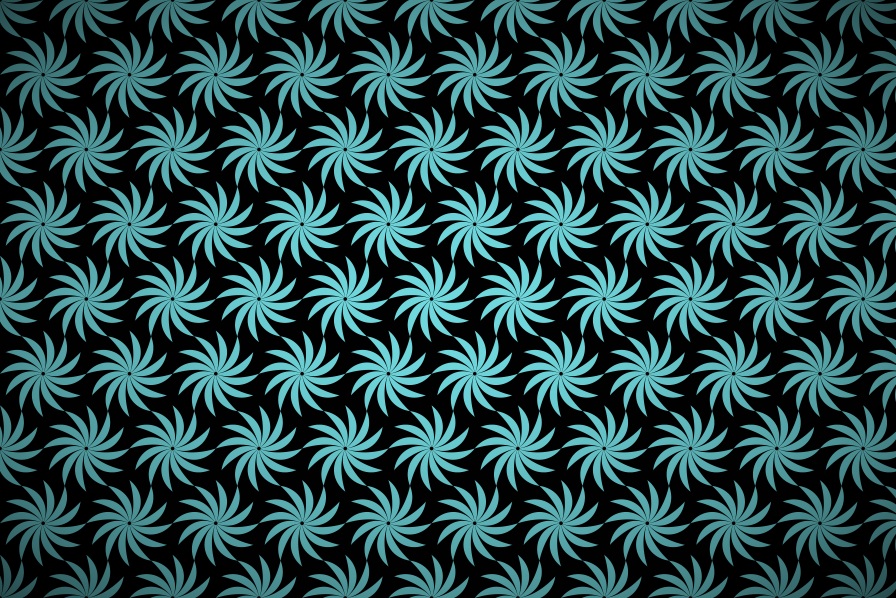
Write a Shadertoy shader that draws this pattern.

```glsl
// Hexagonal lattice of turquoise twelve-petal pinwheels on black, darkened toward the corners.
#define ROWS 8.0                            // pinwheel rows per canvas height
#define PETALS 12.0
#define TIP_RADIUS 0.5                      // in units of the pinwheel spacing
#define HUB_RADIUS 0.021
#define PETAL_FILL 0.92                     // share of a sector filled near the hub
#define PETAL_BEND 0.68                     // lean of the petal at its tip, radians
#define VIGNETTE 0.33
#define PETAL_COLOR vec3(0.44, 0.85, 0.87)
#define GROUND_COLOR vec3(0.003)
#define SAMPLES 3

const float PI = 3.14159265;
const float ROW_STEP = 0.8660254;           // row height over spacing

// Offset from the nearest centre of a hexagonal lattice with unit spacing
vec2 latticeOffset(vec2 p) {
    vec2 cell = vec2(1.0, 2.0 * ROW_STEP);
    vec2 a = mod(p + 0.5 * cell, cell) - 0.5 * cell;
    vec2 b = mod(p, cell) - 0.5 * cell;
    return dot(a, a) < dot(b, b) ? a : b;
}

// Approximate signed distance to the petals, positive inside
float pinwheel(vec2 p) {
    float r = length(p);
    float u = r / TIP_RADIUS;
    float sector = 2.0 * PI / PETALS;

    // Each spine is a circular arc from the hub to the tip
    float lean = asin(min(u * sin(PETAL_BEND), 1.0));
    float angle = atan(p.y, p.x + 1e-6) + PETAL_BEND - lean;
    float across = abs(mod(angle + 0.5 * sector, sector) - 0.5 * sector);

    // The angular width tapers to a point at the tip
    float halfWidth = 0.5 * sector * PETAL_FILL * (1.0 - u * u);
    float petal = r * (halfWidth - across) * cos(lean);
    return min(petal, r - HUB_RADIUS);
}

void mainImage(out vec4 fragColor, in vec2 fragCoord) {
    float spacing = 1.0 / (ROWS * ROW_STEP);
    float sampleSize = 1.0 / (iResolution.y * spacing * float(SAMPLES));

    // Average soft coverage over a small grid inside the pixel
    float coverage = 0.0;
    for (int j = 0; j < SAMPLES; j++) {
        for (int i = 0; i < SAMPLES; i++) {
            vec2 jitter = (vec2(i, j) + 0.5) / float(SAMPLES) - 0.5;
            vec2 p = (fragCoord + jitter) / iResolution.y;
            p.y -= 0.5;
            float d = pinwheel(latticeOffset(p / spacing));
            coverage += clamp(d / sampleSize + 0.5, 0.0, 1.0);
        }
    }
    coverage /= float(SAMPLES * SAMPLES);

    // Elliptical fall-off of the light
    vec2 q = 2.0 * fragCoord / iResolution.xy - 1.0;
    float light = 1.0 - VIGNETTE * dot(q, q);

    fragColor = vec4(mix(GROUND_COLOR, PETAL_COLOR, coverage) * light, 1.0);
}
```
